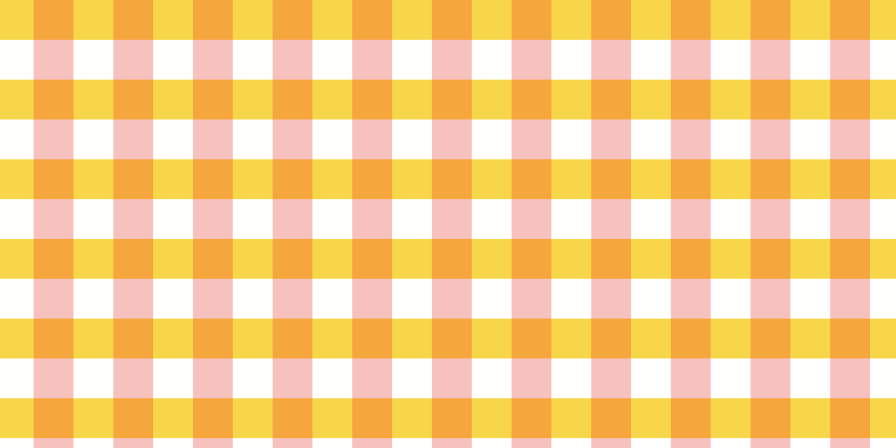
A Shadertoy shader for this pattern:

```glsl
// Gingham check: pink vertical stripes crossing yellow horizontal bands on white.
// Two periodic coverage masks pick between four flat colours, with orange at
// each crossing. Lengths are fractions of the canvas height.

const float PERIOD = 0.1778;         // one stripe plus one gap
const float STRIPE_FRACTION = 0.5;   // stripe width within a period
const float COLUMN_START = 0.0751;   // left edge of the first column
const float ROW_START = 0.0;         // top edge of the first row

const vec3 WHITE  = vec3(1.0, 1.0, 0.995);
const vec3 PINK   = vec3(0.97, 0.76, 0.74);
const vec3 YELLOW = vec3(0.97, 0.84, 0.29);
const vec3 ORANGE = vec3(0.96, 0.65, 0.24);

// Signed distance to the nearest stripe edge, positive inside a stripe.
float stripeDistance(float position, float start, float period, float fraction) {
    float halfWidth = 0.5 * fraction * period;
    float fromCentre = position - start - halfWidth;
    float local = (fract(fromCentre / period + 0.5) - 0.5) * period;
    return halfWidth - abs(local);
}

// Antialiased stripe mask, blended across one pixel.
float stripeMask(float position, float start, float pixel) {
    float inside = stripeDistance(position, start, PERIOD, STRIPE_FRACTION);
    return clamp(inside / pixel + 0.5, 0.0, 1.0);
}

// Colour of the cloth for given column and row coverage.
vec3 ginghamColour(float column, float row) {
    vec3 openCloth = mix(WHITE, PINK, column);
    vec3 bandCloth = mix(YELLOW, ORANGE, column);
    return mix(openCloth, bandCloth, row);
}

void mainImage(out vec4 fragColor, in vec2 fragCoord) {
    float pixel = 1.0 / iResolution.y;
    vec2 position = fragCoord * pixel;

    // Rows are measured down from the top edge.
    float column = stripeMask(position.x, COLUMN_START, pixel);
    float row = stripeMask(1.0 - position.y, ROW_START, pixel);

    fragColor = vec4(ginghamColour(column, row), 1.0);
}
```
